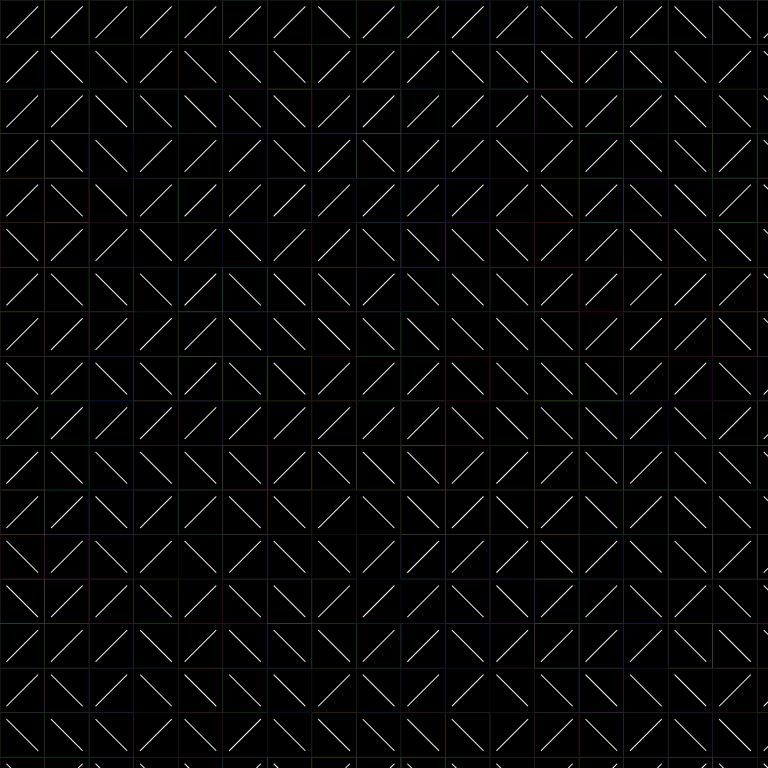
Reproduce this pattern procedurally as a WebGL 2 fragment shader.

```glsl
#version 300 es
precision highp float;

uniform vec2 u_resolution;
out vec4 fragColor;

const float CELL_SIZE = 0.058;       // cell side, as a share of canvas height
const float SLASH_WIDTH = 0.00125;   // canvas units
const float SLASH_REACH = 0.355;     // half extent along each axis, in cells
const float RISING_SHARE = 0.53;     // share of slashes that rise to the right
const float GRID_WIDTH = 0.0009;     // canvas units
const float GRID_BRIGHTNESS = 0.4;
const vec3 SLASH_COLOR = vec3(1.0);
const vec3 BACKGROUND = vec3(0.0);

float hash(vec2 p) {
    return fract(sin(dot(p, vec2(127.1, 311.7))) * 43758.5453);
}

// Random outline tint of one cell
vec3 cellTint(vec2 cell) {
    return vec3(hash(cell + 17.3), hash(cell + 41.9), hash(cell + 73.7));
}

// Share of a pixel-wide window at offset d that a centred bar covers
float barCoverage(float d, float halfWidth, float pixel) {
    float upper = min(halfWidth, d + 0.5 * pixel);
    float lower = max(-halfWidth, d - 0.5 * pixel);
    return max(upper - lower, 0.0) / pixel;
}

// Outline segment shared by the cells on both sides of the nearest grid line
vec3 gridLine(vec2 p, vec2 axis, float pixel) {
    float along = dot(p, axis);
    float offset = fract(along + 0.5) - 0.5;
    vec2 after = floor(p + 0.5 * axis);
    vec3 tint = 0.5 * (cellTint(after) + cellTint(after - axis));
    float coverage = barCoverage(offset, 0.5 * GRID_WIDTH / CELL_SIZE, pixel);
    return tint * GRID_BRIGHTNESS * coverage;
}

// Diagonal stroke, leaning either way at random
float slash(vec2 p, float pixel) {
    vec2 local = fract(p) - 0.5;
    if (hash(floor(p)) < RISING_SHARE) local.y = -local.y;
    float along = (local.x + local.y) * inversesqrt(2.0);
    float across = (local.x - local.y) * inversesqrt(2.0);
    float halfLength = SLASH_REACH * sqrt(2.0);
    return barCoverage(across, 0.5 * SLASH_WIDTH / CELL_SIZE, pixel)
         * clamp((halfLength - abs(along)) / pixel + 0.5, 0.0, 1.0);
}

void main() {
    // Cell coordinates, counted from the top left corner
    float cellPixels = CELL_SIZE * u_resolution.y;
    vec2 p = vec2(gl_FragCoord.x, u_resolution.y - gl_FragCoord.y) / cellPixels;
    float pixel = 1.0 / cellPixels;

    vec3 grid = max(gridLine(p, vec2(1.0, 0.0), pixel),
                    gridLine(p, vec2(0.0, 1.0), pixel));
    vec3 color = max(BACKGROUND, grid);
    color = mix(color, SLASH_COLOR, slash(p, pixel));
    fragColor = vec4(color, 1.0);
}
```
